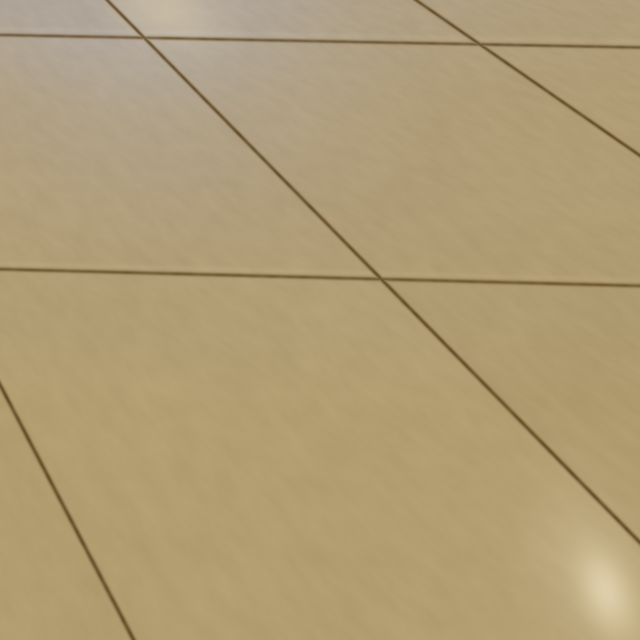
This texture is drawn by a Shadertoy shader. Its source:

```glsl
// Large beige floor tiles seen in perspective, with thin dark joints.
// Canvas points are projected to tile coordinates; joints use canvas distance,
// then gradient-noise mottling and soft lamp reflections are added.

#define HORIZON 2.0534            // height of the vanishing line
#define VANISH_X -0.867           // where the slanted joints converge
#define ROW_TILT 0.01766          // slight slope of the cross joints
#define TILE_SIZE vec2(0.458, 0.2241)
#define TILE_ORIGIN vec2(0.982, 0.6784)
#define JOINT_WIDTH 0.0034
#define MOTTLE 0.030
#define TILE_VARIATION 0.008
#define STONE vec3(0.692, 0.612, 0.444)
#define SHEEN vec3(0.690, 0.650, 0.590)
#define GROUT vec3(0.385, 0.295, 0.155)
#define LAMP vec3(0.900, 0.835, 0.700)

float hash(vec2 p) {
    p = fract(p * vec2(0.1031, 0.1137));
    p += dot(p, p.yx + 33.33);
    return fract((p.x + p.y) * p.x * 17.0);
}

vec2 gradientAt(vec2 cell) {
    float angle = 6.2832 * hash(cell + 71.0);
    return vec2(cos(angle), sin(angle));
}

float gradientNoise(vec2 p) {
    vec2 cell = floor(p), f = fract(p);
    vec2 s = f * f * f * (f * (f * 6.0 - 15.0) + 10.0);
    vec2 e = vec2(0.0, 1.0);
    float low = mix(dot(gradientAt(cell), f),
                    dot(gradientAt(cell + e.yx), f - e.yx), s.x);
    float high = mix(dot(gradientAt(cell + e), f - e),
                     dot(gradientAt(cell + 1.0), f - 1.0), s.x);
    return mix(low, high, s.y);
}

float fractalNoise(vec2 p) {
    float sum = 0.0, amplitude = 0.5;
    for (int i = 0; i < 3; i++) {
        sum += amplitude * gradientNoise(p);
        p = p * 2.03 + 17.3;
        amplitude *= 0.6;
    }
    return sum;
}

// Elliptical soft spot, leaning sideways by "lean" per unit of height.
float softSpot(vec2 p, vec2 center, vec2 radius, float lean) {
    vec2 q = p - center;
    q.x -= lean * q.y;
    q /= radius;
    return exp(-dot(q, q));
}

void mainImage(out vec4 fragColor, in vec2 fragCoord) {
    vec2 uv = fragCoord / iResolution.xy;
    float pixel = 1.0 / min(iResolution.x, iResolution.y);

    // Perspective projection to tile coordinates: x = column, y = row
    float depth = HORIZON - uv.y;
    vec2 plane = vec2(uv.x - VANISH_X, 1.0 + ROW_TILT * uv.x) / depth;
    vec2 tile = (plane - TILE_ORIGIN) / TILE_SIZE;

    // Canvas distance to the nearest joint of each direction
    vec2 slope = vec2(length(vec2(1.0, plane.x)), length(vec2(ROW_TILT, plane.y)));
    vec2 offset = (tile - floor(tile + 0.5)) * TILE_SIZE * depth / slope;
    vec2 dist = abs(offset);

    // Stone: warm base, cooler sheen toward the far left
    float sheen = 0.85 * softSpot(uv, vec2(0.20, 1.02), vec2(0.34, 0.30), -0.2)
                + 0.45 * smoothstep(0.80, 1.05, uv.y) * (1.0 - 0.5 * uv.x);
    vec3 color = mix(STONE, SHEEN, clamp(sheen, 0.0, 1.0));
    color.b += 0.025 * smoothstep(0.25, 0.75, uv.y) - 0.012;

    // Mottling and tone that differ from tile to tile
    vec2 id = floor(tile);
    vec2 grain = tile * vec2(24.0, 14.0) + id * 7.0;
    float mottle = fractalNoise(grain) + 0.6 * fractalNoise(uv * 5.0 + 3.0);
    color += MOTTLE * mottle * vec3(1.0, 1.0, 0.9);
    color += TILE_VARIATION * (2.0 * hash(id + 19.0) - 1.0);

    // Lamp reflections: a faint one far off, a bright one close by
    float lamp = 0.42 * softSpot(uv, vec2(0.26, 0.985), vec2(0.075, 0.055), -0.5)
               + 0.62 * softSpot(uv, vec2(0.947, 0.075), vec2(0.040, 0.065), -0.25)
               + 0.26 * softSpot(uv, vec2(0.940, 0.090), vec2(0.110, 0.140), -0.3);
    color = mix(color, LAMP, lamp);

    // Pale rim beside the cross joints, then the soft-edged joints
    float rim = exp(-pow((offset.y - 0.009) / 0.004, 2.0));
    color += 0.018 * rim;
    float width = max(JOINT_WIDTH * mix(0.78, 1.08, depth - 1.0), 0.7 * pixel);
    vec2 joint = exp(-dist * dist / (width * width)) * vec2(0.97, 0.82);
    float wear = 0.94 + 0.18 * gradientNoise(uv * 60.0);
    color = mix(color, GROUT, clamp(max(joint.x, joint.y) * wear, 0.0, 1.0));

    fragColor = vec4(clamp(color, 0.0, 1.0), 1.0);
}
```
